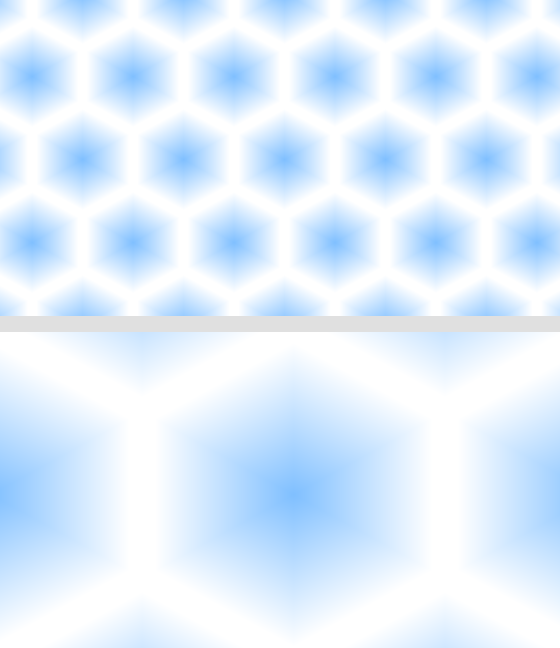
Top: the whole. Bottom: its middle third, enlarged.
This pattern is drawn by a WebGL 2 fragment shader. Its source:

```glsl
#version 300 es
precision highp float;

uniform vec2 u_resolution;
out vec4 outColor;

// Hexagonal distance from a cell centre: 0.5 on the cell border
float hexDistance(vec2 p) {
  p = abs(p);
  return max(p.x, dot(p, vec2(0.5, 0.8660254)));
}

void main() {
  vec2 uv = gl_FragCoord.xy / u_resolution.y;

  // Slightly flattened honeycomb, one unit between neighbours in a row
  vec2 p = (uv - vec2(0.9005, 0.495)) / vec2(0.3194, 0.3034);

  // Two interleaved rectangular grids; keep the nearer centre
  vec2 period = vec2(1.0, 1.7320508);
  vec2 evenRow = mod(p + 0.5 * period, period) - 0.5 * period;
  vec2 oddRow = mod(p, period) - 0.5 * period;
  float d = min(hexDistance(evenRow), hexDistance(oddRow));

  // Blue core fading linearly to a white border
  vec3 coreBlue = vec3(0.5, 0.75, 1.0);
  vec3 borderWhite = vec3(1.0);
  float fade = clamp(d / 0.458, 0.0, 1.0);
  outColor = vec4(mix(coreBlue, borderWhite, fade), 1.0);
}
```
